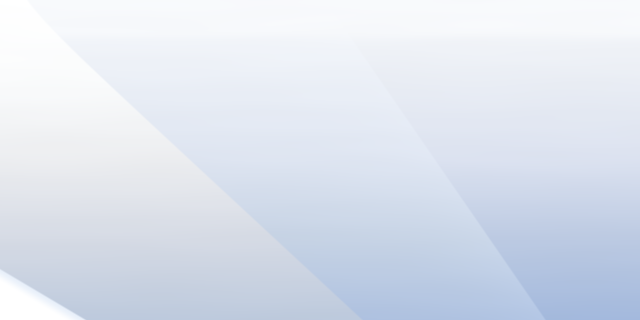
Reproduce this background procedurally as a Shadertoy shader.

```glsl
// Pale blue backdrop of slanted translucent panels that deepen towards the bottom.

// Colour ramp through five evenly spaced stops, t from 0 to 1.
vec3 ramp(float t, vec3 a, vec3 b, vec3 c, vec3 d, vec3 e) {
    t = clamp(t, 0.0, 1.0) * 4.0;
    vec3 upper = mix(mix(a, b, min(t, 1.0)), c, clamp(t - 1.0, 0.0, 1.0));
    return mix(mix(upper, d, clamp(t - 2.0, 0.0, 1.0)), e, clamp(t - 3.0, 0.0, 1.0));
}

vec2 gradientAt(vec2 cell) {
    float angle = 6.2832 * fract(sin(dot(cell, vec2(127.1, 311.7))) * 43758.5);
    return vec2(cos(angle), sin(angle));
}

float gradientNoise(vec2 p) {
    vec2 i = floor(p), f = fract(p);
    vec2 u = f * f * (3.0 - 2.0 * f);
    vec2 right = vec2(1, 0), up = vec2(0, 1);
    float low = mix(dot(gradientAt(i), f), dot(gradientAt(i + right), f - right), u.x);
    float high = mix(dot(gradientAt(i + up), f - up), dot(gradientAt(i + 1.0), f - 1.0), u.x);
    return mix(low, high, u.y);
}

void mainImage(out vec4 fragColor, in vec2 fragCoord) {
    // x spans 0 to 2 on a wide canvas; depth grows downwards from the top.
    vec2 uv = fragCoord / iResolution.xy;
    float x = 2.0 * uv.x, depth = 1.0 - uv.y;
    float soft = 1.2 / iResolution.y;

    vec3 leftPanel = ramp(depth, vec3(1.0), vec3(0.98, 0.985, 0.988),
        vec3(0.925, 0.93, 0.94), vec3(0.835, 0.855, 0.895), vec3(0.74, 0.79, 0.865));
    vec3 middlePanel = ramp(depth, vec3(0.972, 0.978, 0.988), vec3(0.92, 0.937, 0.965),
        vec3(0.868, 0.895, 0.943), vec3(0.775, 0.825, 0.895), vec3(0.68, 0.755, 0.875));
    vec3 rightPanel = ramp(depth, vec3(0.972, 0.978, 0.986), vec3(0.915, 0.93, 0.957),
        vec3(0.86, 0.885, 0.94), vec3(0.735, 0.79, 0.885), vec3(0.64, 0.725, 0.865));

    // Signed distances across the two slanted edges, positive to the right.
    float leftEdge = (x - 0.055 - 1.078 * depth - 0.03 * exp(-depth * 12.0)) * 0.68;
    float rightEdge = (x - 1.015 - 0.69 * depth) * 0.82;

    // Sheen gathering beside the right-hand edge.
    middlePanel += 0.025 * depth * exp(-7.0 * abs(rightEdge));
    vec3 color = mix(middlePanel, rightPanel, smoothstep(-soft, soft, rightEdge));

    // Bright veil along the top.
    float veil = 1.0 - smoothstep(0.095, 0.135, depth);
    color = mix(color, vec3(0.972, 0.979, 0.988), veil * mix(0.6, 0.95, uv.x));
    color = mix(leftPanel, color, smoothstep(-soft, soft, leftEdge));

    // Faint horizontal mottling.
    color += 0.006 * gradientNoise(vec2(x * 3.0, depth * 24.0));

    // White corner with a soft bluish rim.
    float corner = (depth - 0.841 - 0.593 * x) * 0.86;
    vec3 cornerColor = mix(vec3(0.91, 0.94, 0.98), vec3(1.0), smoothstep(0.0, 0.035, corner));
    color = mix(color, cornerColor, smoothstep(-soft, soft, corner));

    fragColor = vec4(clamp(color, 0.0, 1.0), 1.0);
}
```
